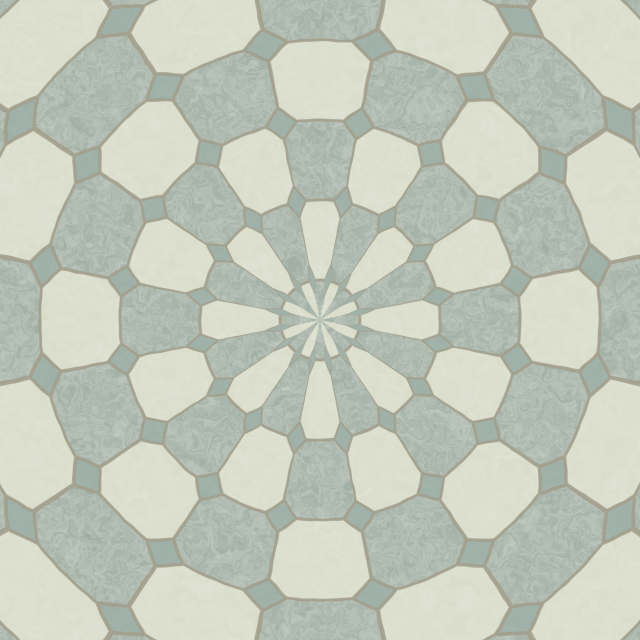
This pattern is drawn by a WebGL 1 fragment shader. Its source:

```glsl
precision highp float;
// Radial mosaic of pale and sage marble octagons with small diamond tiles and tan grout.
uniform vec2 u_resolution;

vec2 hashGradient(vec2 cell) {
  vec2 h = vec2(dot(cell, vec2(127.1, 311.7)), dot(cell, vec2(269.5, 183.3)));
  return 2.0 * fract(sin(h) * 43758.5) - 1.0;
}

float gradientNoise(vec2 p) {
  vec2 i = floor(p), f = fract(p);
  vec2 s = f * f * f * (f * (f * 6.0 - 15.0) + 10.0);
  float a = dot(hashGradient(i), f);
  float b = dot(hashGradient(i + vec2(1, 0)), f - vec2(1, 0));
  float c = dot(hashGradient(i + vec2(0, 1)), f - vec2(0, 1));
  float d = dot(hashGradient(i + vec2(1, 1)), f - vec2(1, 1));
  return mix(mix(a, b, s.x), mix(c, d, s.x), s.y);
}

float fbm(vec2 p) {
  float sum = 0.0, amplitude = 0.6;
  for (int i = 0; i < 3; i++) {
    sum += amplitude * gradientNoise(p);
    p = mat2(1.6, 1.2, -1.2, 1.6) * p + 7.3;
    amplitude *= 0.55;
  }
  return sum;
}

// Thin grout line that fades where it is narrower than a pixel
float stroke(float dist, float blur) {
  float halfWidth = 0.018;
  return (1.0 - smoothstep(halfWidth - blur, halfWidth + blur, dist)) * min(1.0, 2.0 * halfWidth / blur);
}

void main() {
  float side = min(u_resolution.x, u_resolution.y);
  vec2 p = (gl_FragCoord.xy - 0.5 * u_resolution) / side;

  // Slightly hand-cut edges
  vec2 wobble = vec2(gradientNoise(p * 45.0), gradientNoise(p * 45.0 + 31.0));
  vec2 q = p + 0.002 * wobble * smoothstep(0.05, 0.25, length(p));

  // Polar grid: 16 sectors around, rings an eighth of the canvas wide
  float radius = max(length(q), 0.0005);
  vec2 grid = vec2(atan(q.y, q.x) * 16.0 / 6.28319, radius * 8.0);
  vec2 cell = floor(grid + 0.5);
  vec2 edge = 0.5 - abs(grid - cell);
  vec2 blur = vec2(16.0 / (6.28319 * radius), 8.0) * 0.8 / side;

  // Alternating tiles and diamonds on the grid corners
  float parity = mod(cell.x + cell.y, 2.0) * 2.0 - 1.0;
  float pale = 0.5 + 0.5 * parity * smoothstep(0.0, blur.x, edge.x) * smoothstep(0.0, blur.y, edge.y);
  float corner = (edge.x + edge.y - 0.2) * 0.707;
  float cornerBlur = length(blur) * 0.707;
  float diamond = 1.0 - smoothstep(-cornerBlur, cornerBlur, corner);

  // Marble veins from warped noise
  vec2 warp = vec2(fbm(p * 24.0), fbm(p * 24.0 + 17.0));
  float swirl = fbm(p * 40.0 + 3.5 * warp);
  float vein = 1.0 - smoothstep(0.0, 0.16, abs(fbm(p * 52.0 + 4.0 * warp + 9.0)));
  float marble = clamp(0.32 + 0.75 * swirl + 0.3 * vein, 0.0, 1.0);

  vec3 sage = mix(vec3(0.62, 0.675, 0.63), vec3(0.77, 0.80, 0.765), marble);
  vec3 cream = mix(vec3(0.84, 0.855, 0.775), vec3(0.885, 0.895, 0.84), clamp(0.5 + 0.9 * swirl, 0.0, 1.0));
  vec3 slate = vec3(0.625, 0.695, 0.66) + 0.03 * swirl;
  vec3 color = mix(mix(sage, cream, pale), slate, diamond);

  // Grout along tile sides and around diamonds
  float sides = max(stroke(edge.x, blur.x), stroke(edge.y, blur.y)) * (1.0 - diamond);
  float grout = max(sides, stroke(abs(corner), cornerBlur));
  color = mix(color, vec3(0.635, 0.62, 0.545), 0.9 * grout);

  gl_FragColor = vec4(color, 1.0);
}
```
